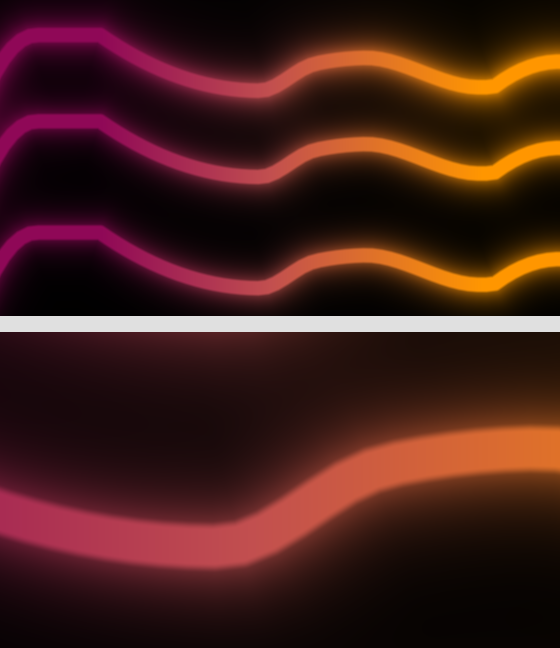
Top: the whole. Bottom: its middle third, enlarged.
Reproduce this background procedurally as a Shadertoy shader.

```glsl
// Three neon ribbons share one wavy profile, tinted magenta to amber from left to right.
// The profile is a sum of eased steps; each ribbon is the distance to that curve,
// drawn as a solid core with an exponential glow. Lengths are in canvas heights.

const int RIBBONS = 3;
const int SEGMENTS = 72;
const float X_START = -0.1;
const float X_END = 1.9;
const float HALF_WIDTH = 0.021;

const vec3 MAGENTA = vec3(0.56, 0.03, 0.34);
const vec3 CORAL = vec3(0.76, 0.31, 0.31);
const vec3 AMBER = vec3(1.00, 0.59, 0.00);

// Step from 0 to 1 that starts abruptly and settles gently
float easeOut(float a, float b, float x) {
    float rest = 1.0 - clamp((x - a) / (b - a), 0.0, 1.0);
    return 1.0 - rest * rest;
}

// Height of the uppermost ribbon
float profile(float x) {
    float y = 0.653;
    y += 0.236 * easeOut(-0.069, 0.116, x);
    y -= 0.176 * easeOut(0.317, 0.822, x);
    y += 0.086 * smoothstep(0.822, 1.012, x);
    y += 0.018 * easeOut(1.000, 1.169, x);
    y -= 0.093 * smoothstep(1.157, 1.516, x);
    y += 0.081 * easeOut(1.562, 1.771, x);
    return y;
}

// Drop of each ribbon below the first; the gaps widen downwards
float ribbonDrop(float index) {
    return index * (0.2335 + 0.0395 * index);
}

float segmentDistance(vec2 p, vec2 a, vec2 b) {
    vec2 ab = b - a;
    float t = clamp(dot(p - a, ab) / dot(ab, ab), 0.0, 1.0);
    return length(p - a - ab * t);
}

// Distance to the profile, traced as short segments
float curveDistance(vec2 p) {
    float stride = (X_END - X_START) / float(SEGMENTS);
    vec2 a = vec2(X_START, profile(X_START));
    float nearest = 10.0;
    for (int i = 1; i <= SEGMENTS; i++) {
        float x = X_START + stride * float(i);
        vec2 b = vec2(x, profile(x));
        nearest = min(nearest, segmentDistance(p, a, b));
        a = b;
    }
    return nearest;
}

vec3 ribbonTint(float x) {
    vec3 tint = mix(MAGENTA, CORAL, clamp((x - 0.32) / 0.536, 0.0, 1.0));
    return mix(tint, AMBER, clamp((x - 0.856) / 0.674, 0.0, 1.0));
}

float halo(float d, float strength, float reach) {
    return strength * exp(-max(d, 0.0) / reach);
}

void mainImage(out vec4 fragColor, in vec2 fragCoord) {
    vec2 p = fragCoord / iResolution.y;
    float glow = 0.0;
    float core = 0.0;

    for (int i = 0; i < RIBBONS; i++) {
        float index = float(i);
        float d = curveDistance(p + vec2(0.0, ribbonDrop(index))) - HALF_WIDTH;
        glow += halo(d, 0.60, 0.040);
        // Only the top ribbon casts a wide haze
        glow += halo(d, 0.16, 0.130) * (1.0 - step(0.5, index));
        core = max(core, 1.0 - smoothstep(-0.004, 0.007, d));
    }

    float light = mix(min(glow, 1.0), 1.0, core);
    fragColor = vec4(ribbonTint(p.x) * light, 1.0);
}
```
